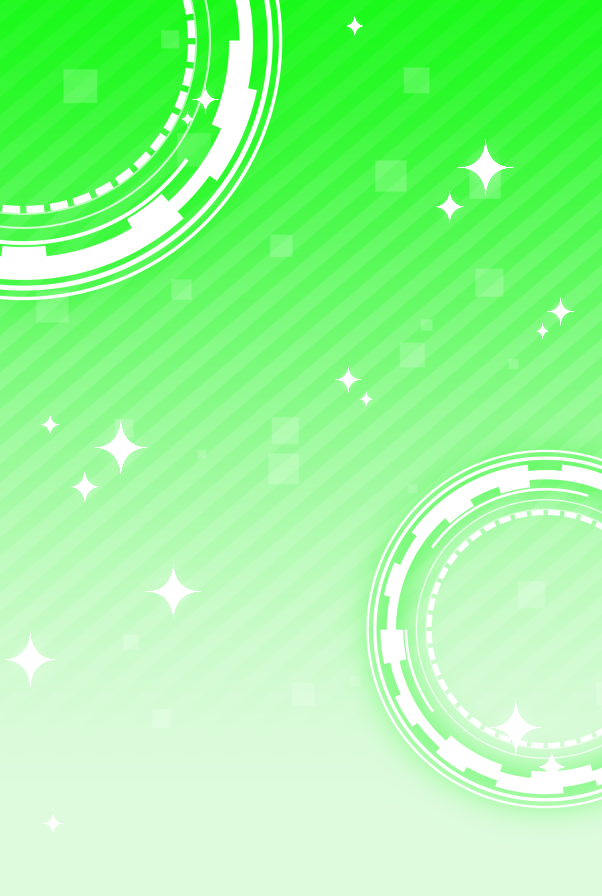
Reproduce this background procedurally as a WebGL 1 fragment shader.

```glsl
precision highp float;
uniform vec2 u_resolution;

#define GREEN vec3(0.07, 0.975, 0.07)
#define PALE vec3(0.87, 0.985, 0.87)
#define STRIPE_STEP 0.041
#define STRIPE_SLOPE 0.85
#define STRIPE_LIGHT 0.13
#define SQUARE_CELL 0.125
#define SQUARE_LIGHT 0.2
#define RING_SECTORS 30.0
#define RING_DASHES 44.0
#define STAR_SIZE 0.0365
#define TAU 6.2831853

float hash(vec2 p) {
  return fract(sin(dot(p, vec2(12.9898, 78.233))) * 43758.5453);
}

// Coverage of the span lo..hi, softened by aa
float span(float x, float lo, float hi, float aa) {
  return smoothstep(lo - aa, lo + aa, x) - smoothstep(hi - aa, hi + aa, x);
}

// One sector of the toothed band, with its inner arc
float sectorBand(float r, float id, float seed, float aa) {
  id = mod(id, RING_SECTORS);
  float inner = 0.835 - 0.04 * step(0.6, hash(vec2(id, seed)));
  float outer = 0.922 - 0.035 * step(0.65, hash(vec2(id, seed + 3.0)));
  float arc = step(0.45, hash(vec2(floor(id / 3.0), seed + 7.0)));
  return max(span(r, inner, outer, aa), arc * span(r, 0.772, 0.787, aa));
}

// Dial of unit radius: rim lines, toothed band, thin line, dashes
float ring(vec2 q, float seed, float aa) {
  float r = length(q);
  float turn = atan(q.y, q.x) / TAU + 0.5;
  float angleAa = aa / (TAU * max(r, 0.1));
  float s = turn * RING_SECTORS;
  float id = floor(s);
  float edge = smoothstep(0.0, 2.0 * angleAa * RING_SECTORS, fract(s));
  float band = mix(sectorBand(r, id - 1.0, seed, aa),
                   sectorBand(r, id, seed, aa), edge);
  float lines = span(r, 0.987, 1.0, aa) + span(r, 0.944, 0.963, aa);
  lines += 0.75 * span(r, 0.717, 0.725, aa);
  float dashAa = angleAa * RING_DASHES;
  float dash = smoothstep(0.37 + dashAa, 0.37 - dashAa,
                          abs(fract(turn * RING_DASHES) - 0.5));
  lines += span(r, 0.636, 0.664, aa) * dash;
  lines += 0.6 * span(r, 0.664, 0.671, aa);
  return clamp(max(band, lines), 0.0, 1.0);
}

// Green halo below a dial, then the dial itself
vec3 addRing(vec3 col, vec2 p, vec2 center, float radius, float seed, float px) {
  vec2 q = (p - center) / radius;
  float d = (length(q) - 0.88) / 0.15;
  col = mix(col, GREEN, 0.36 * exp(-d * d));
  return mix(col, vec3(1.0), ring(q, seed, 0.7 * px / radius));
}

// Four-pointed sparkle with a faint glow
float star(vec2 q, float size, float px) {
  q = abs(q) * vec2(1.12, 1.0);
  float f = q.x + q.y + 2.0 * sqrt(q.x * q.y);
  float glow = 0.3 * exp(-5.0 * dot(q, q) / (size * size));
  return max(glow, 1.0 - smoothstep(size - 1.5 * px, size + 1.5 * px, f));
}

// Translucent squares, one per jittered cell
float squares(vec2 p, float px) {
  vec2 id = floor(p / SQUARE_CELL);
  float half_ = mix(0.004, 0.019, hash(id + 5.0));
  vec2 jitter = vec2(hash(id), hash(id + 17.0)) - 0.5;
  vec2 q = p - (id + 0.5) * SQUARE_CELL - jitter * (SQUARE_CELL - 2.5 * half_);
  float d = max(abs(q.x), abs(q.y)) - half_;
  float shown = step(0.45, hash(id + 31.0)) * step(0.18, p.y);
  return shown * (1.0 - smoothstep(-px, px, d));
}

// Sparkles along a winding path, most with a small companion
float sparkles(vec2 p, float width, float px) {
  float cover = 0.0;
  for (int n = 0; n < 8; n++) {
    float i = float(n);
    float linger = exp(-(i - 5.5) * (i - 5.5));
    float phase = 1.11 * i - 0.36 - 2.0 * linger;
    vec2 c = vec2(width * (0.5 + 0.45 * sin(phase)),
                  0.889 - 0.1042 * i + 0.0326 * sin(2.094 * i));
    float size = STAR_SIZE * (1.0 - 0.5 * step(i, 3.5) * min(abs(i - 1.0), 1.0));
    cover = max(cover, star(p - c, size, px));
    float side = mod(i, 4.0) > 2.5 ? 1.0 : -1.0;
    vec2 offset = size * vec2(1.1 * side, -1.2);
    float companion = step(linger, 0.5) * star(p - c - offset, 0.6 * size, px);
    cover = max(cover, companion);
  }
  // Three lone small ones
  for (int n = 0; n < 3; n++) {
    float i = float(n);
    vec2 c = vec2(0.17 + 0.226 * cos(2.1 * i), 0.971 - 0.445 * i);
    cover = max(cover, star(p - c, 0.4 * STAR_SIZE, px));
  }
  return cover;
}

void main() {
  vec2 p = gl_FragCoord.xy / u_resolution.y;
  float px = 1.0 / u_resolution.y;
  float width = u_resolution.x * px;

  // Vertical fade with diagonal stripes
  vec3 col = mix(GREEN, PALE, smoothstep(-0.12, 0.92, 1.0 - p.y));
  float s = fract((p.y - STRIPE_SLOPE * p.x) / STRIPE_STEP);
  float aa = px / STRIPE_STEP;
  float stripe = smoothstep(0.25 - aa, 0.25 + aa, abs(s - 0.5));
  float fade = smoothstep(0.14, 0.32, p.y) * (1.0 - 0.65 * smoothstep(0.6, 1.0, p.y));
  col = mix(col, vec3(1.0), STRIPE_LIGHT * stripe * fade);

  col = mix(col, vec3(1.0), SQUARE_LIGHT * squares(p, px));
  col = addRing(col, p, vec2(0.026, 0.954), 0.289, 1.0, px);
  col = addRing(col, p, vec2(0.609, 0.298), 0.2, 2.0, px);
  col = mix(col, vec3(1.0), sparkles(p, width, px));
  gl_FragColor = vec4(col, 1.0);
}
```
